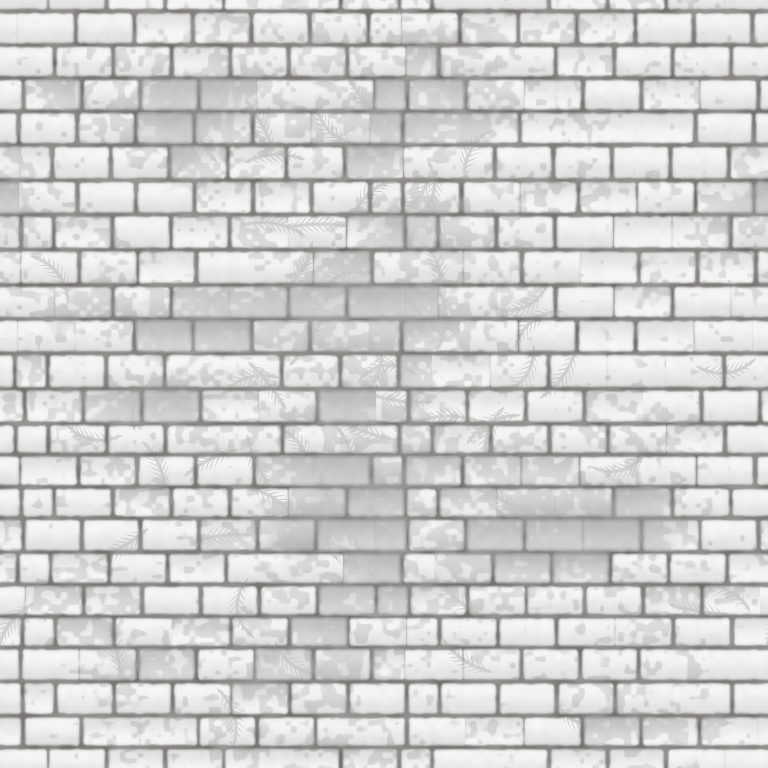
This texture is drawn by a WebGL 2 fragment shader. Its source:

```glsl
#version 300 es
precision highp float;
// Whitewashed brick wall: 23 uneven courses, each laid as two runs of six bricks
// and a short closer. Mortar comes from rounded edge distances with faded joints;
// tiling noise adds stains and flaking, and a scattered grid adds feathery scratches.

uniform vec2 u_resolution;
out vec4 fragColor;

const float COURSES = 23.0;
const float BRICK_LENGTH = 0.0762;
const float RUN_LENGTH = 0.5;
const vec3 PAINT = vec3(0.975);
const vec3 FLAKED = vec3(0.86);
const vec3 STAINED = vec3(0.79, 0.79, 0.785);
const vec3 MORTAR = vec3(0.60, 0.59, 0.58);
const vec3 MORTAR_DARK = vec3(0.43, 0.42, 0.41);

float hash(vec2 p) {
    return fract(sin(dot(p, vec2(127.1, 311.7))) * 43758.545);
}

// Value noise that tiles over the unit square
float noise(vec2 uv, vec2 period) {
    vec2 p = uv * period, i = floor(p), f = fract(p);
    f = f * f * (3.0 - 2.0 * f);
    vec2 a = mod(i, period), b = mod(i + 1.0, period);
    return mix(mix(hash(a), hash(vec2(b.x, a.y)), f.x),
               mix(hash(vec2(a.x, b.y)), hash(b), f.x), f.y);
}

// Soft spot, wrapped at the canvas borders
float blob(vec2 uv, vec2 center, vec2 radius) {
    vec2 d = (fract(uv - center + 0.5) - 0.5) / radius;
    return exp(-dot(d, d));
}

// Height of a bed joint in courses, sagging around the middle of the wall
float bedJoint(float k) {
    float row = mod(k, COURSES);
    float sag = (row - 12.5) / 5.0;
    return k + 0.27 * exp(-sag * sag) + 0.12 * (hash(vec2(row, 7.0)) - 0.5);
}

// Extra distance that hides weak upright joints
float jointFade(float index, float row) {
    float strength = hash(vec2(mod(index, 14.0) + 3.0, row + 11.0));
    float closer = step(5.5, mod(index, 7.0));
    return 0.006 * (1.0 - smoothstep(0.04, 0.36, strength - 0.15 * closer));
}

float roundedEdge(vec2 d, float radius) {
    return min(min(d.x, d.y), radius - length(max(radius - d, 0.0)));
}

// One curved stem with slanted barbs, spanning -1 to 1 along x
float feather(vec2 p, float bend) {
    p.y += bend * (p.x * p.x - 0.3);
    float side = abs(p.y);
    float width = 0.34 * max(1.0 - p.x * p.x, 0.0);
    float barb = abs(fract(p.x * 5.5 - side * 6.0) - 0.5) * 2.0;
    float lines = max(smoothstep(0.45, 0.95, barb), smoothstep(0.09, 0.02, side));
    return lines * smoothstep(width, width * 0.5 - 0.01, side);
}

float scratches(vec2 uv, float cells) {
    vec2 base = floor(uv * cells);
    float total = 0.0;
    for (int j = -1; j <= 1; j++)
    for (int i = -1; i <= 1; i++) {
        vec2 cell = base + vec2(i, j), id = mod(cell, cells);
        vec2 jitter = vec2(hash(id + 2.3), hash(id + 5.7));
        vec2 p = (uv * cells - cell - jitter) / 0.65;
        float angle = 6.283 * hash(id + 9.1), c = cos(angle), s = sin(angle);
        float density = smoothstep(0.35, 0.8, noise(id / cells, vec2(4.0)))
                      + 0.7 * blob(id / cells, vec2(0.17, 0.3), vec2(0.22));
        float present = step(hash(id + 4.4), 0.65 * density);
        total = max(total, present * feather(mat2(c, -s, s, c) * p, jitter.x - 0.5));
    }
    return total;
}

void main() {
    vec2 uv = gl_FragCoord.xy / u_resolution;
    float pixel = 1.0 / min(u_resolution.x, u_resolution.y);

    // Find the course between two uneven bed joints
    float y = (1.0 - uv.y) * COURSES - 0.36;
    float k = floor(y);
    k += step(bedJoint(k + 1.0), y) - step(y, bedJoint(k));
    float top = bedJoint(k), bottom = bedJoint(k + 1.0);
    float row = mod(k, COURSES), v = (y - top) / (bottom - top);

    // Find the brick inside its run; alternate courses are shifted
    float shifted = mod(row + step(2.5, row), 2.0);
    float start = 0.028 + 0.04 * shifted + 0.012 * (hash(vec2(row, 3.0)) - 0.5);
    float x = fract(uv.x - start), run = floor(x / RUN_LENGTH);
    float local = x - run * RUN_LENGTH, column = min(floor(local / BRICK_LENGTH), 6.0);
    float left = column * BRICK_LENGTH, right = min(left + BRICK_LENGTH, RUN_LENGTH);
    float index = column + 7.0 * run;
    float dx = min(local - left + jointFade(index, row),
                   right - local + jointFade(index + 1.0, row));
    float dy = min(y - top, bottom - y) / COURSES;
    float edge = roundedEdge(vec2(dx, dy), 0.007);
    edge += 0.0016 * (noise(uv, vec2(110.0)) - 0.5);

    // Stains and flakes gather in broad patches and differ by brick
    float tone = hash(vec2(index + 31.0, row));
    float patches = 0.6 * noise(uv, vec2(5.0, 7.0)) + 0.4 * noise(uv, vec2(13.0, 17.0));
    patches += 0.28 * blob(uv, vec2(0.53, 0.5), vec2(0.16, 0.5)) + 0.4 * (tone - 0.5);
    float grain = 0.6 * noise(uv, vec2(120.0)) + 0.4 * noise(uv, vec2(61.0));
    float flakes = smoothstep(-0.08, 0.1, grain + 0.75 * patches - 0.98);
    float stain = smoothstep(0.62, 1.05, patches);

    vec3 color = mix(PAINT, FLAKED, 0.85 * flakes);
    color = mix(color, STAINED, 0.7 * stain);
    color -= 0.07 * smoothstep(0.25, 0.9, mix(v, 1.0 - v, step(0.6, tone)));
    color = mix(color, STAINED, 0.75 * scratches(uv, 16.0));
    color -= 0.07 * (1.0 - smoothstep(0.003, 0.009, edge));

    // Mortar with a darker, uneven core
    float joint = 1.0 - smoothstep(0.0018 - 0.4 * pixel, 0.0042 + 0.4 * pixel, edge);
    float core = (1.0 - smoothstep(0.0, 0.0025, edge)) * noise(uv, vec2(45.0, 60.0));
    color = mix(color, mix(MORTAR, MORTAR_DARK, core), joint * (1.0 - 0.3 * stain));
    fragColor = vec4(clamp(color, 0.0, 1.0), 1.0);
}
```
